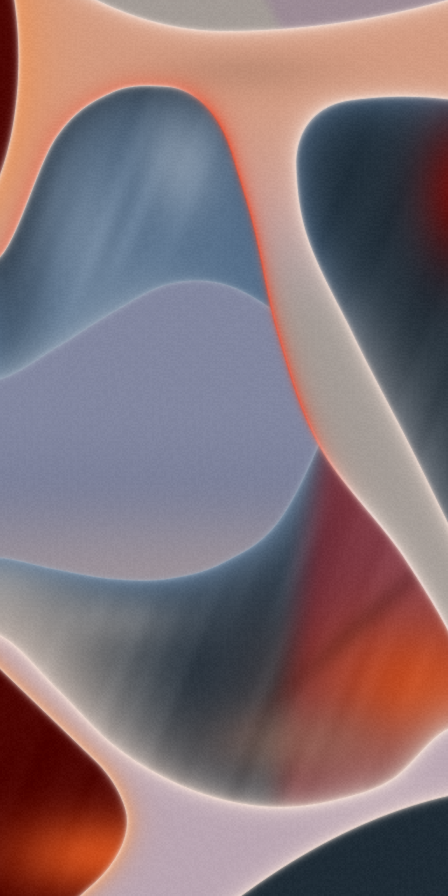
A Shadertoy shader for this background:

```glsl
// Glossy peach membrane with smooth openings onto steel blue, grey and ember red folds.

// Edge knots, evenly spaced: heights across the width, or offsets up the canvas
const float ARCH[9] = float[9](1.427, 1.693, 1.794, 1.807, 1.781, 1.74, 1.74, 1.74, 1.74);
const float BASE[9] = float[9](.581, .464, .339, .26, .214, .198, .214, .26, .372);
const float LENS_TOP[9] = float[9](1.154, 1.224, 1.302, 1.365, 1.365, 1.297, 1.19, 1.1, 1.);
const float LENS_LOW[9] = float[9](.755, .729, .708, .708, .745, .841, 1.089, 1.35, 1.6);
const float RIDGE[9] = float[9](1.07, 1.07, 1.04, .906, .716, .622, .565, .495, .47);
const float WALL[9] = float[9](1.45, 1.3, 1.17, 1.04, .917, .789, .677, .661, .68);

const vec3 PEACH = vec3(.83, .61, .51);
const vec3 LAVENDER = vec3(.73, .65, .7);
const vec3 GREY = vec3(.64, .61, .59);
const vec3 HAZE = vec3(.48, .5, .6);
const vec3 STEEL = vec3(.34, .44, .55);
const vec3 MIST = vec3(.63, .68, .74);
const vec3 SLATE = vec3(.18, .22, .26);
const vec3 NIGHT = vec3(.12, .17, .21);
const vec3 WINE = vec3(.42, .15, .19);
const vec3 BLOOD = vec3(.3, .02, .01);
const vec3 EMBER = vec3(.8, .3, .11);
const vec3 CORAL = vec3(.9, .33, .22);
const vec3 AMBER = vec3(.93, .57, .32);
const vec3 SHINE = vec3(.96, .88, .84);
const float GRAIN = .025;
const float RIM = .005;

float hash(vec2 p) { return fract(sin(dot(p, vec2(127.1, 311.7))) * 43758.5453); }

float noise(vec2 p) {
  vec2 i = floor(p), f = fract(p);
  f *= f * (3. - 2. * f);
  return mix(mix(hash(i), hash(i + vec2(1, 0)), f.x),
             mix(hash(i + vec2(0, 1)), hash(i + vec2(1, 1)), f.x), f.y);
}

// Signed distance estimate to a cubic curve through the knots
float edge(float along, float across, float rate, float k[9]) {
  float s = clamp(along * rate, 0., 7.999);
  int i = int(s);
  float f = s - float(i), b = k[i], c = k[i + 1];
  float m = .5 * (c - k[max(i - 1, 0)]), n = .5 * (k[min(i + 2, 8)] - b);
  float q = 3. * (c - b) - 2. * m - n, r = 2. * (b - c) + m + n;
  float slope = rate * (m + f * (2. * q + 3. * f * r));
  return (across - b - f * (m + f * (q + f * r))) / sqrt(1. + slope * slope);
}

float smoothMax(float a, float b, float k) {
  float h = max(k - abs(a - b), 0.) / k;
  return max(a, b) + h * h * k * .25;
}

float cover(float d) {
  float px = 1. / iResolution.x;
  return 1. - smoothstep(-px, px, d);
}

float glow(float d, float width) { return exp(-abs(d) / width); }

// Soft elliptical spot: center, then size
float spot(vec2 p, vec4 s) {
  vec2 q = (p - s.xy) / s.zw;
  return exp(-dot(q, q));
}

void tint(inout vec3 c, vec3 hue, float amount) { c = mix(c, hue, amount); }

void mainImage(out vec4 fragColor, in vec2 fragCoord) {
  vec2 p = fragCoord / iResolution.xy * vec2(1, 2);

  // Shape distances, negative inside
  float ridge = edge(p.y, p.x, 4., RIDGE), arch = edge(p.x, p.y, 8., ARCH);
  float base = -edge(p.x, p.y, 8., BASE), wall = -edge(p.y, p.x, 4., WALL);
  float opening = smoothMax(smoothMax(ridge, arch, .12), base, .05);
  float lensTop = edge(p.x, p.y, 8., LENS_TOP), lensLow = -edge(p.x, p.y, 8., LENS_LOW);
  float lens = max(lensTop, lensLow);
  float hollow = smoothMax(wall, p.y - 1.785 + .6 * pow(abs(p.x - .9), 2.), .12);
  float side = p.x - .5, w = 1. - p.x;
  float cap = 1.93 + (side < 0. ? .86 : .28) * side * side - p.y;
  float redTop = (length((p - vec2(-.12, 1.87)) / vec2(.162, .39)) - 1.) * .162;
  float redLow = smoothMax((p.y - .508 + .966 * p.x) / 1.39, p.x - .292, .08);
  redLow = smoothMax(redLow, .67 * (p.x - .26) - .74 * (p.y - .073), .08);
  float cave = (p.y - .224 + .23 * w + .55 * w * w) * .85;
  float upper = smoothstep(.85, 1.1, p.y);
  float streak = noise(vec2((p.x - .4 * p.y) * 30., p.y * 4.)) - .5;

  // Membrane with warm rims and a pale translucent band
  vec3 col = mix(LAVENDER, PEACH, smoothstep(1.2, 1.85, p.y));
  tint(col, PEACH * .85, .6 * spot(p, vec4(.55, 1.84, .2, .05)));
  tint(col, AMBER, .8 * glow(redTop, .06));
  float band = ridge / max(ridge - wall, .01);
  tint(col, GREY, smoothstep(.25, .6, band) * (1. - smoothstep(1.25, 1.6, p.y)) * step(0., ridge));
  tint(col, mix(SHINE, CORAL, upper), .65 * glow(opening, .018));
  tint(col, AMBER, .75 * glow(redLow, .02));
  tint(col, SHINE, .6 * glow(min(min(abs(cap), abs(hollow)), abs(cave)), .018));

  // Upper fold: steel blue with a soft sheen
  vec3 fold = mix(STEEL, SLATE, .8 * glow(arch, .1));
  tint(fold, MIST, .6 * spot(p, vec4(.4, 1.64, .09, .13)));
  tint(fold, MIST, .35 * spot(p, vec4(.19, 1.48, .12, .2)));
  tint(fold, MIST, .65 * glow(lensTop, .045) * (1. - smoothstep(.1, .65, p.x)));

  // Lower tube: grey to slate, then wine and ember
  vec3 tube = mix(GREY * .95, SLATE, smoothstep(.05, .46, p.x + .35 * (p.y - .5)));
  tint(tube, GREY, .5 * spot(p, vec4(.24, .62, .16, .06)));
  tint(tube, WINE + .1 * smoothstep(.6, .95, p.x), smoothstep(.61, .71, p.x + .1 * (.6 - p.y)));
  tint(tube, WINE * .6, .6 * spot(vec2(p.y - .9 * p.x, p.x), vec4(-.12, .77, .035, .16)));
  tint(tube, EMBER, .9 * spot(p, vec4(.94, .47, .23, .15)));
  tint(tube, PEACH * .7, .65 * spot(p, vec4(.67, .34, .2, .09)));
  tint(tube, STEEL + .06, .85 * glow(lensLow, .055) * (1. - smoothstep(.66, .8, p.x)));
  tint(tube, SHINE * .85, .75 * glow(base, .04));

  // Far haze seen through the lens
  vec3 haze = mix(vec3(.61, .57, .6), HAZE, smoothstep(.7, .95, p.y));
  vec3 inner = mix(p.y > 1.05 ? fold : tube, haze + .03 * upper, cover(lens));
  inner += streak * .05 * smoothstep(0., .08, lens);
  tint(inner, MIST, .6 * glow(lens, RIM));
  tint(col, inner, cover(opening));
  tint(col, mix(SHINE, CORAL, upper * smoothstep(.35, .5, p.x)), .7 * glow(opening, RIM));

  // Right hollow: night with a red reflection
  vec3 night = mix(NIGHT, STEEL, .75 * glow(hollow, .05));
  tint(night, GREY * .8, .6 * glow(wall, .09) * (1. - smoothstep(1.15, 1.5, p.y)));
  tint(night, BLOOD * 1.5, .9 * spot(p, vec4(1.03, 1.57, .09, .16)));
  tint(col, night + streak * .04, cover(hollow));

  // Corner openings and their bright rims
  tint(col, mix(GREY, LAVENDER * .84, smoothstep(.59, .63, p.x + .5 * (p.y - 1.97))), cover(cap));
  tint(col, BLOOD, cover(redTop));
  vec3 coal = mix(BLOOD, EMBER, spot(p, vec4(.22, .09, .2, .09)));
  tint(col, coal + streak * .04, cover(redLow));
  tint(col, NIGHT, cover(cave));
  float rims = min(min(abs(cap), abs(cave)), min(abs(redTop), abs(redLow)));
  tint(col, SHINE, .7 * glow(min(rims, abs(hollow)), RIM));

  col += GRAIN * (hash(floor(p * 256.)) - .5);
  fragColor = vec4(clamp(col, 0., 1.), 1.);
}
```
